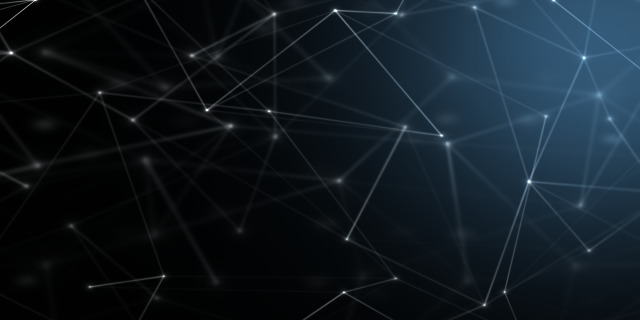
A WebGL 2 fragment shader for this background:

```glsl
#version 300 es
precision highp float;
// A web of glowing nodes and thin links over black, lit blue from the upper right.
// Three jittered-grid networks of differing blur give depth of field,
// and wide soft spots drift behind them.

uniform vec2 u_resolution;
out vec4 fragColor;

const vec3 BLACK = vec3(0.002, 0.004, 0.005);
const vec3 BLUE = vec3(0.20, 0.35, 0.47);
const vec3 SILVER = vec3(0.90, 0.92, 0.93);
const vec3 ICE = vec3(0.76, 0.88, 0.94);

// Three random values in 0..1 for a cell.
vec3 hash3(vec2 cell, float seed) {
    vec2 q = cell + vec2(41.0, 67.0) + seed * vec2(13.7, 29.3);
    vec3 h = fract(q.xyx * vec3(0.1031, 0.1030, 0.0973));
    h += dot(h, h.yxz + 33.33);
    return fract((h.xxy + h.yzz) * h.zyx);
}

float bell(float d, float width) {
    return exp(-d * d / (width * width));
}

// Position on the canvas in xy, focus in z (1 is sharp).
vec3 node(vec2 id, float cell, float seed) {
    vec3 r = hash3(id, seed);
    return vec3((id + 0.1 + 0.8 * r.xy) * cell, r.z);
}

float focusWidth(float focus, float blur) {
    return max(blur * mix(1.8, 0.8, focus), 0.55 / u_resolution.y);
}

float focusLight(float focus) {
    return mix(0.25, 1.0, focus * focus);
}

// Bright core with a faint halo.
float spark(vec2 p, vec3 n, float blur) {
    float width = focusWidth(n.z, blur);
    float d = length((p - n.xy) * vec2(0.85, 1.1));
    return focusLight(n.z) * (1.2 * bell(d, 1.9 * width) + 0.3 * bell(d, 5.0 * width));
}

// Link whose width and light blend between its ends and dip midway.
float strand(vec2 p, vec3 a, vec3 b, float blur) {
    vec2 along = b.xy - a.xy;
    float span = length(along);
    if (span < 0.001) return 0.0;
    float t = clamp(dot(p - a.xy, along) / (span * span), 0.0, 1.0);
    float d = length(p - a.xy - along * t);
    float light = mix(focusLight(a.z), focusLight(b.z), t);
    light *= 0.6 + 0.4 * abs(2.0 * t - 1.0);
    light *= 1.0 - smoothstep(0.35, 0.95, span);
    return light * bell(d, focusWidth(mix(a.z, b.z, t), blur));
}

// Every node links to three random neighbours.
float network(vec2 p, float cell, float blur, float seed) {
    vec2 home = floor(p / cell);
    float light = 0.0;
    for (int y = -1; y <= 1; y++) {
        for (int x = -2; x <= 2; x++) {
            vec2 id = home + vec2(x, y);
            vec3 a = node(id, cell, seed);
            light += spark(p, a, blur);
            for (int k = 1; k <= 3; k++) {
                vec3 r = hash3(id, seed + 7.0 * float(k));
                vec2 hop = floor(r.xy * vec2(5.0, 3.0)) - vec2(2.0, 1.0);
                vec3 b = node(id + hop, cell, seed);
                light += mix(0.2, 1.0, r.z) * strand(p, a, b, blur);
            }
        }
    }
    return light;
}

// Wide, flattened spots far out of focus.
float softSpots(vec2 p, float cell, float seed) {
    vec2 home = floor(p / cell);
    float light = 0.0;
    for (int y = -1; y <= 1; y++) {
        for (int x = -1; x <= 1; x++) {
            vec3 n = node(home + vec2(x, y), cell, seed);
            float d = length((p - n.xy) * vec2(0.65, 1.2));
            light += n.z * n.z * bell(d, mix(0.035, 0.02, n.z));
        }
    }
    return light;
}

void main() {
    vec2 p = gl_FragCoord.xy / u_resolution.y;
    float aspect = u_resolution.x / u_resolution.y;

    // Blue light falling off from the upper right
    vec2 toLight = (p - vec2(aspect - 0.09, 0.86)) * vec2(1.0, 1.15);
    float glow = exp(-2.0 * dot(toLight, toLight));
    vec3 color = BLACK + BLUE * glow;

    // Networks from far to near, dimmer toward the bottom
    float light = 0.17 * softSpots(p, 0.22, 3.0);
    light += 0.17 * network(p, 0.32, 0.0075, 5.0);
    light += 0.48 * network(p, 0.34, 0.0036, 11.0);
    light += 1.05 * network(p, 0.38, 0.0021, 17.0);
    light *= mix(0.55, 1.0, smoothstep(0.1, 0.65, p.y));
    color += mix(SILVER, ICE, glow) * light * (1.0 - 0.35 * glow);

    fragColor = vec4(min(color, 1.0), 1.0);
}
```
